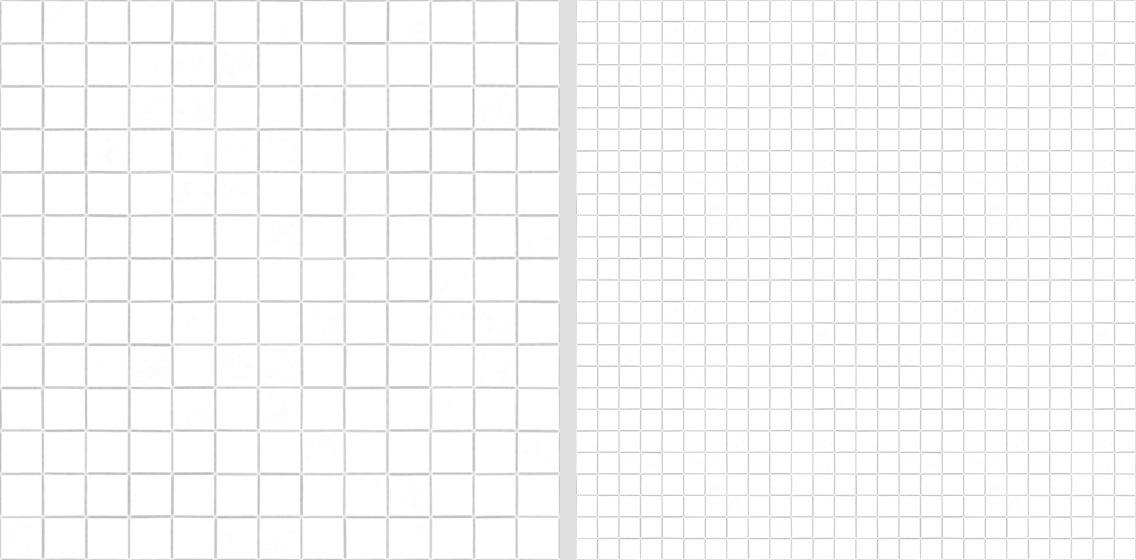
Left, the tile; right, the same tile 2 across and 2 down.
Write a Shadertoy shader that draws this pattern.

```glsl
// White square wall tiles with thin, soft, slightly uneven grey grout, tiling seamlessly.

const float TILES = 13.0;
const float JOINT_HALF_WIDTH = 0.028;
const float JOINT_SOFTNESS = 0.021;
const vec3 TILE_COLOR = vec3(1.0);
const vec3 GROUT_COLOR = vec3(0.77);

float hash(vec2 p, float seed) {
    return fract(sin(dot(p, vec2(127.1, 311.7)) + seed * 74.7) * 43758.5453);
}

// Value noise that wraps after a whole number of lattice cells
float wrapNoise(vec2 p, float period, float seed) {
    vec2 i = floor(p);
    vec2 f = fract(p);
    f = f * f * (3.0 - 2.0 * f);
    vec2 lo = mod(i, period);
    vec2 hi = mod(i + 1.0, period);
    float bottom = mix(hash(lo, seed), hash(vec2(hi.x, lo.y), seed), f.x);
    float top = mix(hash(vec2(lo.x, hi.y), seed), hash(hi, seed), f.x);
    return mix(bottom, top, f.y);
}

// Grout coverage of joints running along p.x, one segment per tile side
float joint(vec2 p, float seed, float pixel) {
    float line = floor(p.y + 0.5);
    float along = fract(p.x);
    vec2 id = mod(vec2(floor(p.x), line), TILES);

    // Each segment is shifted and tilted a little, with a faint wave
    float shift = (hash(id, seed) - 0.5) * 0.016;
    float tilt = (hash(id, seed + 1.0) - 0.5) * (along - 0.5) * 0.018;
    float wave = (wrapNoise(vec2(p.x * 3.0, id.y), TILES * 3.0, seed + 2.0) - 0.5) * 0.004;
    float dist = abs(p.y - line - shift - tilt - wave);

    // Width and tone vary by segment and by wall area; ends fade at the crossings
    float width = JOINT_HALF_WIDTH * mix(0.85, 1.15, hash(id, seed + 3.0));
    float area = wrapNoise(vec2(p.x, line) * 4.0 / TILES, 4.0, seed + 6.0);
    float tone = mix(0.78, 1.06, hash(id, seed + 4.0)) + 0.22 * (area - 0.5);
    float grain = mix(0.93, 1.05, wrapNoise(vec2(p.x * 16.0, id.y), TILES * 16.0, seed + 5.0));
    float endDist = min(along, 1.0 - along);
    float fade = mix(0.40, 1.0, smoothstep(0.01, 0.085, endDist));

    float soft = max(JOINT_SOFTNESS, 0.6 * pixel);
    return (1.0 - smoothstep(width - soft, width + soft, dist)) * tone * grain * fade;
}

// Barely visible smudges on a few tiles
float smudge(vec2 p) {
    vec2 id = mod(floor(p), TILES);
    vec2 f = fract(p);
    vec2 edge = min(f, 1.0 - f);
    float inside = smoothstep(0.06, 0.20, min(edge.x, edge.y));
    float patches = smoothstep(0.50, 0.90, wrapNoise(p * 8.0, TILES * 8.0, 21.0));
    float amount = smoothstep(0.55, 1.0, hash(id, 22.0));
    return inside * patches * amount;
}

void mainImage(out vec4 fragColor, in vec2 fragCoord) {
    vec2 p = fragCoord / iResolution.xy * TILES;
    float pixel = TILES / min(iResolution.x, iResolution.y);

    // Glazed tile faces
    vec3 color = TILE_COLOR - 0.010 * smudge(p);

    // Horizontal and vertical grout
    float grout = max(joint(p, 3.0, pixel), joint(p.yx, 11.0, pixel));
    color = mix(color, GROUT_COLOR, clamp(grout, 0.0, 1.15));

    fragColor = vec4(color, 1.0);
}
```
